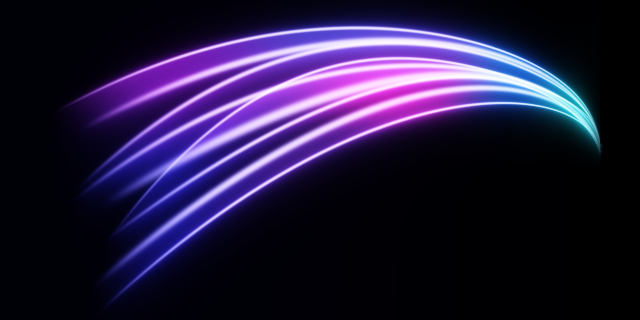
Write a WebGL 2 fragment shader that draws this background.

```glsl
#version 300 es
precision highp float;

uniform vec2 u_resolution;
out vec4 outColor;

const int STRANDS = 9;
const float TIP_X = 1.88;
const float TIP_Y = 0.492;

// Heights above the tip at the four knots, from right to left
const vec4 HEIGHTS[STRANDS] = vec4[STRANDS](
    vec4(.250, .396, .404, .232),
    vec4(.237, .370, .344, .138),
    vec4(.229, .362, .320, -.013),
    vec4(.200, .300, .237, -.052),
    vec4(.200, .315, .242, -.273),
    vec4(.190, .273, .154, -.135),
    vec4(.180, .266, .107, -.253),
    vec4(.177, .224, .036, -.365),
    vec4(.156, .167, -.036, -.461));

// Core width, glow above, glow below, x where the tail begins
const vec4 LOOKS[STRANDS] = vec4[STRANDS](
    vec4(.0042, .008, .075, .15),
    vec4(.009, .035, .016, .23),
    vec4(.006, .006, .035, .22),
    vec4(.007, .008, .030, .21),
    vec4(.004, .005, .050, .32),
    vec4(.013, .035, .013, .30),
    vec4(.0055, .008, .020, .31),
    vec4(.010, .010, .042, .27),
    vec4(.0044, .012, .009, .29));

float tipRoot(float x) {
    return sqrt(max(TIP_X - x, 0.004));
}

// Lagrange weights in the root of the distance to the tip
vec4 knotWeights(float x) {
    const vec4 knots = vec4(0.35, 0.7, 1.0, 1.25);
    float u = tipRoot(x);
    vec4 weights;
    for (int i = 0; i < 4; i++) {
        float w = u / knots[i];
        for (int j = 0; j < 4; j++) {
            if (j != i) w *= (u - knots[j]) / (knots[i] - knots[j]);
        }
        weights[i] = w;
    }
    return weights;
}

// Violet and blue tails, magenta heart, cyan tip
vec3 tintAt(vec2 p, float heart) {
    float lift = smoothstep(0.5, 0.82, p.y + 0.12 * (1.0 - p.x));
    vec3 tail = mix(vec3(0.13, 0.11, 0.95), vec3(0.50, 0.08, 0.90), lift);
    vec3 middle = mix(vec3(0.40, 0.15, 0.95), vec3(0.24, 0.20, 1.0), smoothstep(0.72, 0.9, p.y));
    vec3 tint = mix(tail, middle, smoothstep(0.5, 1.0, p.x));
    tint = mix(tint, vec3(1.0, 0.10, 0.92), heart);
    tint = mix(tint, vec3(0.08, 0.32, 1.0), smoothstep(1.35, 1.62, p.x));
    return mix(tint, vec3(0.06, 0.72, 0.85), smoothstep(1.6, 1.84, p.x - 0.5 * (p.y - 0.7)));
}

void main() {
    vec2 p = gl_FragCoord.xy / u_resolution.y;
    vec4 weights = knotWeights(p.x);
    vec4 slopes = (knotWeights(p.x + 0.002) - knotWeights(p.x - 0.002)) / 0.004;
    vec2 toHeart = (p - vec2(1.22, 0.70)) / vec2(0.24, 0.10);
    float heart = exp(-dot(toHeart, toHeart));
    vec3 tint = tintAt(p, heart);
    float taper = clamp(tipRoot(p.x) * 1.2, 0.35, 1.0);
    float pixel = 0.7 / u_resolution.y;

    // Sum the sharp cores and their lopsided glows
    float cores = 0.0;
    float glows = 0.0;
    for (int i = 0; i < STRANDS; i++) {
        vec4 look = LOOKS[i];
        float slope = dot(slopes, HEIGHTS[i]);
        float d = (p.y - TIP_Y - dot(weights, HEIGHTS[i])) / sqrt(1.0 + slope * slope);
        float reach = mix(look.z, look.y, smoothstep(-0.003, 0.003, d)) * taper;
        float width = max(look.x * taper, pixel);
        float tail = smoothstep(look.w, look.w + 0.32, p.x);
        float shine = smoothstep(look.w + 0.02, look.w + 0.55, p.x);
        float core = exp(-d * d / (width * width));
        cores += core * shine;
        glows += (0.95 * exp(-abs(d) / reach) + 0.07 * exp(-abs(d) / 0.04) + 0.5 * core) * tail;
    }

    // Dissolve the fan where it turns down into the tip
    float tipFade = smoothstep(1.89, 1.79, p.x) * smoothstep(0.45, 0.62, p.y + 0.8 * max(1.75 - p.x, 0.0));
    float whiteness = 1.0 - 0.5 * smoothstep(1.6, 1.82, p.x);
    vec3 light = tint * glows * (1.0 + 0.8 * heart) * mix(1.0, 0.7, smoothstep(1.5, 1.8, p.x));
    light += mix(tint, vec3(0.92, 0.86, 1.0), 0.8) * cores * 1.9 * whiteness;
    vec3 color = vec3(0.001, 0.0, 0.028) * smoothstep(2.3, 0.5, p.x);
    color += 1.0 - exp(-1.25 * light * tipFade);
    outColor = vec4(color, 1.0);
}
```
